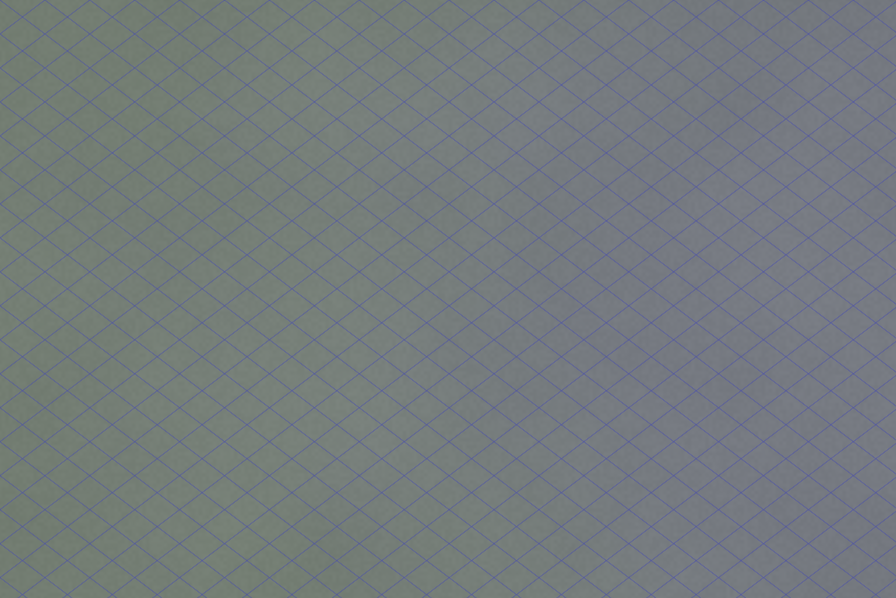
Write a Shadertoy shader that draws this pattern.

```glsl
#define CELLS vec2(19.95, 17.6)
#define LINE_WIDTH 0.00085
#define LINE_COLOR vec3(0.28, 0.30, 0.68)
#define GREEN_TINT vec3(0.455, 0.496, 0.450)
#define VIOLET_TINT vec3(0.459, 0.474, 0.503)
#define BLOTCH_SCALE 2.6
#define BLOTCH_AMOUNT 0.5
#define SHADE_AMOUNT 0.045
#define GRAIN_SCALE 170.0
#define GRAIN_AMOUNT 0.018

float hash(vec2 p) {
    vec3 q = fract(vec3(p.xyx) * 0.1031);
    q += dot(q, q.yzx + 33.33);
    return fract((q.x + q.y) * q.z);
}

float valueNoise(vec2 p) {
    vec2 cell = floor(p);
    vec2 f = fract(p);
    f = f * f * (3.0 - 2.0 * f);
    return mix(mix(hash(cell), hash(cell + vec2(1, 0)), f.x),
               mix(hash(cell + vec2(0, 1)), hash(cell + vec2(1, 1)), f.x), f.y);
}

float fbm(vec2 p) {
    float sum = 0.0;
    float amplitude = 0.5;
    for (int i = 0; i < 4; i++) {
        sum += amplitude * valueNoise(p);
        p = p * 2.03 + 17.3;
        amplitude *= 0.5;
    }
    return sum / 0.9375;
}

// Share of the filter footprint covered by a line at distance d
float lineCoverage(float d, float footprint) {
    float inner = max(d - 0.5 * footprint, -0.5 * LINE_WIDTH);
    float outer = min(d + 0.5 * footprint, 0.5 * LINE_WIDTH);
    return max(outer - inner, 0.0) / footprint;
}

// Two crossing families of diagonals form the diamonds
float diamondGrid(vec2 uv, float aspect, float footprint) {
    vec2 p = vec2(uv.x, 1.0 - uv.y) * CELLS;
    vec2 diagonals = vec2(p.x + p.y, p.x - p.y);
    float slopeLength = length(CELLS / vec2(aspect, 1.0));
    vec2 d = abs(fract(diagonals - 0.5) - 0.5) / slopeLength;
    float rising = lineCoverage(d.x, footprint);
    float falling = lineCoverage(d.y, footprint);
    return 1.0 - (1.0 - rising) * (1.0 - falling);
}

// Green to violet wash, strongest at mid height, with blotches and fine grain
vec3 paper(vec2 uv, vec2 p) {
    vec2 edge = uv - 0.5;
    float blotch = fbm(p * BLOTCH_SCALE + 4.7) - 0.5;
    float drift = uv.x + 0.06 - 0.9 * edge.y * edge.y + BLOTCH_AMOUNT * blotch;
    vec3 color = mix(GREEN_TINT, VIOLET_TINT, smoothstep(0.0, 0.95, drift));
    color += SHADE_AMOUNT * (fbm(p * 3.5 + 31.0) - 0.5);
    color += GRAIN_AMOUNT * (valueNoise(p * GRAIN_SCALE) - 0.5);
    return color * (1.015 - 0.07 * dot(edge, edge));
}

void mainImage(out vec4 fragColor, in vec2 fragCoord) {
    vec2 uv = fragCoord / iResolution.xy;
    vec2 p = fragCoord / iResolution.y;
    float aspect = iResolution.x / iResolution.y;
    float footprint = 1.3 / iResolution.y;
    float ink = diamondGrid(uv, aspect, footprint);
    fragColor = vec4(mix(paper(uv, p), LINE_COLOR, ink), 1.0);
}
```
